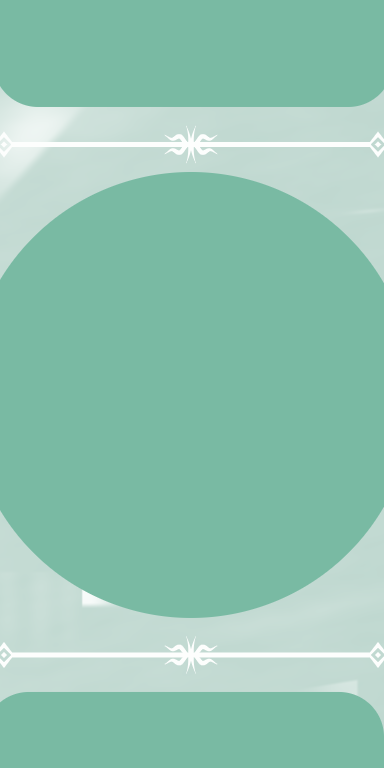
Give the GLSL for this background, as a Shadertoy shader.

```glsl
// Green panels and a large disc over a pale, misty wash with two white dividers.
// Panels, disc and ornaments are distance functions; the wash combines soft
// glows, faint bands and gradient noise. One unit is the width of the canvas.

const vec3 GREEN = vec3(0.473, 0.729, 0.640);
const vec3 MIST = vec3(0.757, 0.851, 0.820);
const vec3 WHITE = vec3(0.992, 0.997, 0.994);

const vec2 DISC_CENTER = vec2(0.4974, 0.9714);
const float DISC_RADIUS = 0.5807;
const vec2 PANEL_HALF = vec2(0.521, 0.5);
const vec2 TOP_PANEL = vec2(0.503, 2.2214);
const vec2 BOTTOM_PANEL = vec2(0.479, -0.302);
const float PANEL_CORNER = 0.117;

const float UPPER_RULE = 1.6237;
const float LOWER_RULE = 0.2943;
const float RULE_HALF_WIDTH = 0.0065;
const float RULE_REACH = 0.487;
const float ORNAMENT_SIZE = 0.068;
const float GRAIN = 0.06;

float fill(float d) {
    return clamp(0.5 - d * iResolution.x, 0.0, 1.0);
}

vec2 hashGradient(vec2 cell) {
    float h = fract(sin(dot(cell, vec2(127.1, 311.7))) * 43758.5);
    return vec2(cos(6.2832 * h), sin(6.2832 * h));
}

float gradientNoise(vec2 p) {
    vec2 i = floor(p), f = fract(p);
    vec2 u = f * f * f * (f * (f * 6.0 - 15.0) + 10.0);
    float a = dot(hashGradient(i), f);
    float b = dot(hashGradient(i + vec2(1, 0)), f - vec2(1, 0));
    float c = dot(hashGradient(i + vec2(0, 1)), f - vec2(0, 1));
    float d = dot(hashGradient(i + vec2(1, 1)), f - vec2(1, 1));
    return mix(mix(a, b, u.x), mix(c, d, u.x), u.y);
}

float roundedBox(vec2 p, vec2 halfSize, float radius) {
    vec2 q = abs(p) - halfSize + radius;
    return length(max(q, 0.0)) + min(max(q.x, q.y), 0.0) - radius;
}

// Elliptical glow turned by an angle in radians
float glow(vec2 p, vec2 center, vec2 radii, float angle) {
    float c = cos(angle), s = sin(angle);
    vec2 d = p - center;
    vec2 q = vec2(c * d.x + s * d.y, c * d.y - s * d.x) / radii;
    return exp(-dot(q, q));
}

// Height of the curled side prong above the rule
float prongHeight(float x) {
    return 0.31 * smoothstep(0.10, 0.46, x) - 0.11 * smoothstep(0.46, 0.74, x)
         + 0.16 * smoothstep(0.72, 1.05, x);
}

float ornament(vec2 p) {
    vec2 q = abs(p) / ORNAMENT_SIZE;
    // Pair of bowed upright leaves
    float bow = 0.04 + 0.28 * q.y * q.y;
    float leaf = max(abs(q.x - bow) - 0.075 * (1.0 - q.y / 0.73), q.y - 0.72);
    // Four curling prongs
    float slope = (prongHeight(q.x + 0.01) - prongHeight(q.x - 0.01)) / 0.02;
    float prong = abs(q.y - prongHeight(q.x)) / sqrt(1.0 + slope * slope);
    prong = max(prong - mix(0.085, 0.015, smoothstep(0.5, 1.0, q.x)), q.x - 1.0);
    return min(leaf, prong) * ORNAMENT_SIZE;
}

// Rule with a central ornament and a hollow diamond at either end
float divider(vec2 p) {
    float rule = max(abs(p.y) - RULE_HALF_WIDTH, abs(p.x) - RULE_REACH + 0.018);
    vec2 e = abs(vec2(abs(p.x) - RULE_REACH, p.y));
    float diamond = (e.x * 1.3 + e.y - 0.034) * 0.61;
    float hollow = (e.x + e.y - 0.019) * 0.707;
    float bead = (e.x + e.y - 0.008) * 0.707;
    float ends = min(max(diamond, -hollow), bead);
    return min(min(rule, ornament(p)), ends);
}

vec3 mistyWash(vec2 p) {
    float light = 0.05 * (1.0 - p.x);
    // Bright slanted sweep in the upper left
    float slant = dot(p - vec2(0.052, 1.531), vec2(-0.74, 0.675));
    light += 0.55 * smoothstep(-0.01, 0.02, slant) * glow(p, vec2(0.07, 1.62), vec2(0.17, 0.09), 0.8);
    light += 0.25 * glow(p, vec2(0.08, 1.70), vec2(0.28, 0.08), 0.0);
    // Faint streaks at the right
    light += 0.20 * glow(p, vec2(0.96, 1.45), vec2(0.05, 0.006), 0.1);
    light += 0.12 * glow(p, vec2(0.80, 0.40), vec2(0.24, 0.028), 0.22);
    // Upright bands and a small bright wedge in the lower left
    float lowerLeft = (1.0 - smoothstep(0.505, 0.515, p.y)) * (1.0 - smoothstep(0.15, 0.24, p.x));
    light += lowerLeft * (0.04 + 0.04 * sin(p.x * 75.0)) * smoothstep(0.25, 0.40, p.y);
    float wedge = smoothstep(0.211, 0.217, p.x) * (1.0 - smoothstep(0.23, 0.34, p.x));
    light += 0.85 * wedge * smoothstep(0.414, 0.432, p.y) * (1.0 - smoothstep(0.47, 0.54, p.y));
    // Pale sliver over the lower panel
    float sliver = 0.23 + 0.16 * (p.x - 0.93);
    light += 0.35 * smoothstep(0.74, 0.92, p.x) * (1.0 - smoothstep(0.926, 0.936, p.x))
           * (1.0 - smoothstep(sliver - 0.006, sliver + 0.004, p.y));
    // Slanted grain
    vec2 g = vec2(p.x + 0.3 * p.y, p.y - 0.25 * p.x);
    light += GRAIN * (gradientNoise(g * vec2(5, 14)) + 0.5 * gradientNoise(g * vec2(13, 37)));
    return mix(MIST, WHITE, clamp(light, -0.1, 1.0));
}

void mainImage(out vec4 fragColor, in vec2 fragCoord) {
    vec2 p = fragCoord / iResolution.x;
    vec3 color = mistyWash(p);

    float green = length(p - DISC_CENTER) - DISC_RADIUS;
    green = min(green, roundedBox(p - TOP_PANEL, PANEL_HALF, PANEL_CORNER));
    green = min(green, roundedBox(p - BOTTOM_PANEL, PANEL_HALF, PANEL_CORNER));
    color = mix(color, GREEN, fill(green));

    float ruleY = p.y > DISC_CENTER.y ? UPPER_RULE : LOWER_RULE;
    color = mix(color, WHITE, fill(divider(p - vec2(DISC_CENTER.x, ruleY))));
    fragColor = vec4(color, 1.0);
}
```
